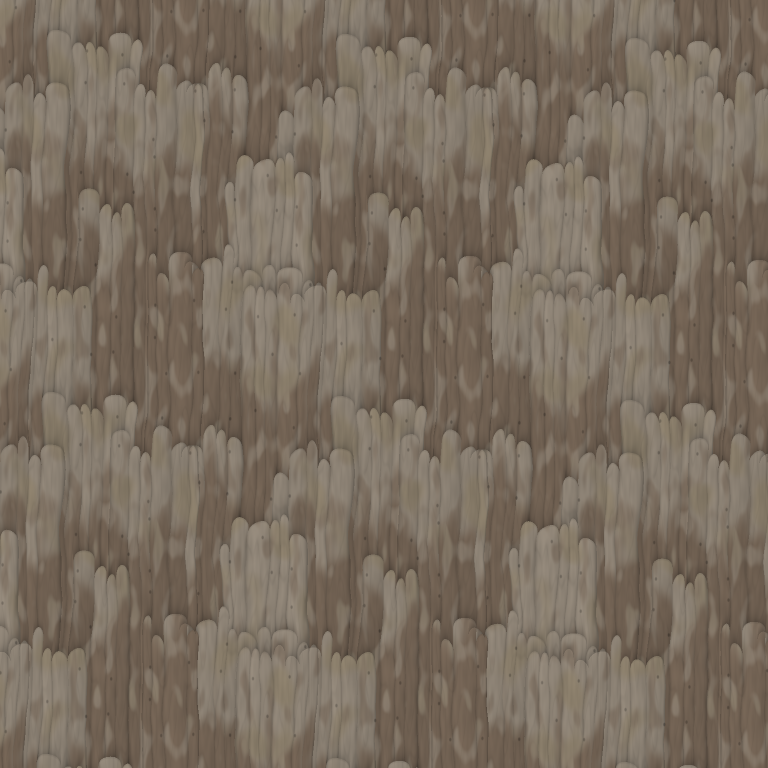
A WebGL 2 fragment shader for this texture:

```glsl
#version 300 es
precision highp float;
// Weathered bark: overlapping shingles of upright strands with ragged round tips.
// Shingles sit in staggered columns of a slightly turned repeating tile; the one
// with the lowest tip lies in front. Each is pale at its tip and browns below it.

uniform vec2 u_resolution;
out vec4 fragColor;

const vec2 TILE = vec2(0.3765, 0.4714);   // size of one repeat on the canvas
const float TURN = 0.0140;                // clockwise tilt of the tiling, radians
const vec2 GRID = vec2(20.0, 25.0);       // tile size in strand widths
const vec2 SLOTS = vec2(5.0, 2.0);        // shingle columns and rows per tile
const vec2 SLOT = GRID / SLOTS;
// Per column, for the lower and the upper row: tip height in its slot, pale length.
const vec2 STAGGER[5] = vec2[5](vec2(0.48, 0.50), vec2(0.90, 0.81), vec2(0.56, 0.59),
                                vec2(0.62, 0.61), vec2(0.48, 0.09));
const vec2 PALE_LENGTH[5] = vec2[5](vec2(8.6, 6.2), vec2(3.8, 7.4), vec2(-1.0, 7.0),
                                    vec2(6.8, 3.6), vec2(7.2, 7.8));
const float LOWER_ROW_SHIFT = 1.0;
const float TIP_RAGGED = 2.3;             // spread of strand tips in a shingle
const float TIP_SLANT = 2.4;
const float TIP_ROUND = 0.75;
const vec3 PALE = vec3(0.540, 0.500, 0.449);
const vec3 BROWN = vec3(0.430, 0.370, 0.314);
const vec3 OCHRE = vec3(0.510, 0.462, 0.380);
const float SEAM_DARK = 0.13;
const float SHADOW_DARK = 0.20;
const float FIBRE = 0.075;

float hash(vec2 p) {
    vec3 q = fract(p.xyx * vec3(0.1031, 0.1030, 0.0973));
    q += dot(q, q.yzx + 33.33);
    return fract((q.x + q.y) * q.z);
}

// Gradient noise that repeats after "period" cells; uv spans one tile.
float gradientAt(vec2 cell, vec2 offset, vec2 period) {
    float angle = 6.2832 * hash(mod(cell, period) + period * 1.7);
    return dot(vec2(cos(angle), sin(angle)), offset);
}

float tileNoise(vec2 uv, vec2 period) {
    vec2 p = uv * period, cell = floor(p), f = p - cell;
    vec2 w = f * f * f * (f * (f * 6.0 - 15.0) + 10.0);
    vec2 e = vec2(1.0, 0.0);
    float low = mix(gradientAt(cell, f, period),
                    gradientAt(cell + e.xy, f - e.xy, period), w.x);
    float high = mix(gradientAt(cell + e.yx, f - e.yx, period),
                     gradientAt(cell + e.xx, f - e.xx, period), w.x);
    return mix(low, high, w.y);
}

// Sparse dark pores, at most one per cell.
float pores(vec2 uv) {
    vec2 count = vec2(8.0, 10.0), p = uv * count, cell = mod(floor(p), count);
    vec2 centre = 0.2 + 0.6 * vec2(hash(cell + 3.1), hash(cell + 8.7));
    float d = length((fract(p) - centre) * vec2(1.3, 0.85));
    return step(0.45, hash(cell + 5.3)) * (1.0 - smoothstep(0.02, 0.06, d));
}

vec3 bark(vec2 p) {
    vec2 uv = mat2(cos(TURN), sin(TURN), -sin(TURN), cos(TURN)) * p / TILE;
    vec2 g = uv * GRID;
    g.x += 0.4 * tileNoise(uv, vec2(5.0, 5.0)) + 0.14 * tileNoise(uv, vec2(10.0, 12.0));
    vec2 home = floor(g / SLOT);

    // Find the front shingle here, and the shadow of tips just below.
    float frontTip = 1e4, depth = 14.0, across = 0.0, rim = 1.0, reach = 6.0;
    float strandTone = 0.5, shadow = 0.0;
    for (int r = -1; r <= 2; r++) {
        for (int c = -2; c <= 1; c++) {
            vec2 slot = home + vec2(c, r), id = mod(slot, SLOTS);
            int column = int(id.x), row = int(id.y);
            float seed = hash(id + 11.3), paleLength = PALE_LENGTH[column][row];
            float count = 4.0 + floor(0.65 * max(paleLength - 3.5, 0.0));
            float shift = 1.35 * sin(3.14159 * id.x / SLOTS.x) + LOWER_ROW_SHIFT * (1.0 - id.y);
            float x = g.x - (slot.x + 0.5) * SLOT.x - shift;
            x += 0.3 * sin(1.7 * x + 6.2832 * seed) + 0.5 * count;
            if (x < 0.0 || x >= count) continue;
            float tip = (slot.y + STAGGER[column][row]) * SLOT.y;
            vec2 strand = id * 7.0 + vec2(floor(x), 2.5);
            float u = 2.0 * fract(x) - 1.0, ragged = hash(strand) - 0.5;
            float slant = (seed - 0.5) * (x / count - 0.5);
            float top = tip + TIP_RAGGED * ragged + TIP_SLANT * slant;
            top -= TIP_ROUND * (1.0 - sqrt(max(1.0 - u * u, 0.0)));
            float below = top - g.y;
            if (below < 0.0) {
                shadow = max(shadow, exp(2.2 * below));
            } else if (tip < frontTip) {
                frontTip = tip;
                depth = below;
                across = u;
                rim = min(x, count - x);
                strandTone = hash(strand + 31.7);
                reach = paleLength + 3.0 * (strandTone - 0.5);
            }
        }
    }

    // Pale tip with a ragged fade, streaks in the brown and stains in the pale.
    float blotch = tileNoise(uv, vec2(14.0, 9.0));
    float streak = tileNoise(uv + 0.37, vec2(25.0, 11.0));
    float stain = tileNoise(uv + 0.61, vec2(9.0, 8.0));
    float pale = 1.0 - smoothstep(reach - 1.8, reach + 1.8, depth + 4.0 * blotch);
    pale *= 1.0 - 0.5 * smoothstep(0.1, 0.42, streak);
    pale = max(pale, 0.6 * smoothstep(0.08, 0.36, -streak));
    vec3 color = mix(BROWN, PALE, pale);
    color = mix(color, OCHRE, 0.7 * pale * smoothstep(0.0, 0.35, stain));

    // Rounded strands, seams, lit tips, cast shadow, grooves, fibre and pores.
    float edge = abs(across);
    float seam = 0.5 * smoothstep(0.5, 1.0, edge) + 0.7 * smoothstep(0.8, 1.0, edge);
    float groove = 1.0 - smoothstep(0.0, 0.07, abs(tileNoise(uv + 0.19, vec2(30.0, 5.0))));
    float light = 1.0 - 0.03 * across + 0.06 * (strandTone - 0.5);
    light += 0.04 * exp(-1.5 * depth);
    light -= SEAM_DARK * seam * (0.5 + 0.5 * strandTone) + 0.035 * groove;
    light -= 0.10 * (1.0 - smoothstep(0.0, 0.2, rim));
    light -= 0.09 * (1.0 - smoothstep(0.0, 0.18, depth));
    light -= SHADOW_DARK * shadow;
    light += FIBRE * tileNoise(uv, vec2(80.0, 16.0)) + 0.04 * blotch;
    light -= 0.22 * pores(uv);
    return color * (light + 0.02);
}

void main() {
    // Four samples per pixel smooth every edge; the tiling hangs from the top left.
    vec3 sum = vec3(0.0);
    for (int i = 0; i < 4; i++) {
        vec2 offset = 0.5 * vec2(i % 2, i / 2) - 0.25;
        sum += bark((gl_FragCoord.xy + offset) / u_resolution - vec2(0.0, 1.0));
    }
    fragColor = vec4(sum / 4.0, 1.0);
}
```
